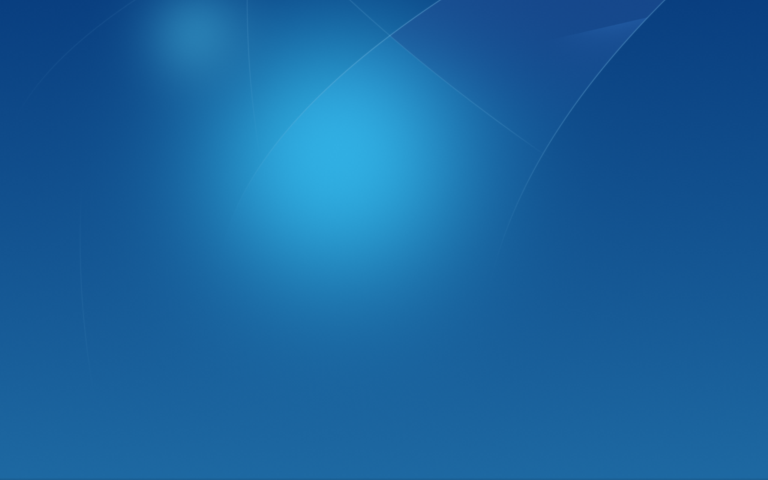
Reproduce this background procedurally as a Shadertoy shader.

```glsl
const vec3 TOP_BLUE = vec3(0.035, 0.245, 0.50);
const vec3 BOTTOM_BLUE = vec3(0.115, 0.41, 0.635);
const vec3 GLOW_CYAN = vec3(0.18, 0.67, 0.87);
const vec3 ORB_CYAN = vec3(0.17, 0.52, 0.72);
const vec3 SAIL_VIOLET = vec3(0.12, 0.29, 0.56);
const vec3 LINE_LIGHT = vec3(0.45, 0.72, 0.88);

// Positions are in canvas heights, with the aspect at 1.6
const vec2 GLOW_CENTER = vec2(0.70, 0.665);
const vec2 ORB_CENTER = vec2(0.41, 0.925);
const float GLOW_RADIUS = 0.292;
const float ORB_RADIUS = 0.105;
const float LINE_WIDTH = 0.0017;
const float GRAIN = 0.004;

// Curves give x = a + b * depth + c * depth^2
const vec3 SAIL_LEFT = vec3(0.917, -1.5, 1.2);
const vec3 SAIL_RIGHT = vec3(1.385, -1.0, 0.65);
const vec3 CROSS_FOLD = vec3(0.729, 1.08, 0.55);
const vec3 INNER_THREAD = vec3(0.515, 0.0, 0.25);
const vec3 OUTER_ARC = vec3(0.281, -1.5, 2.0);
const vec3 LOWER_THREAD = vec3(0.237, -0.28, 0.28);

float hash(vec2 p) {
    return fract(sin(dot(p, vec2(127.1, 311.7))) * 43758.5453);
}

float falloff(vec2 p, float radius, float power) {
    return exp(-pow(length(p) / radius, power));
}

// Approximate signed distance, positive to the right of the curve
float curveDistance(vec2 q, vec3 k) {
    float slope = k.y + 2.0 * k.z * q.y;
    return (q.x - k.x - q.y * (k.y + k.z * q.y)) / sqrt(1.0 + slope * slope);
}

float stroke(float d) {
    return exp(-d * d / (LINE_WIDTH * LINE_WIDTH));
}

float fadeOut(float depth, float start, float end) {
    return 1.0 - smoothstep(start, end, depth);
}

void mainImage(out vec4 fragColor, in vec2 fragCoord) {
    vec2 uv = fragCoord / iResolution.xy;
    vec2 p = uv * vec2(1.6, 1.0);
    float depth = 1.0 - p.y;
    vec2 q = vec2(p.x, depth);
    float edge = 1.0 / iResolution.y;

    // Backdrop and soft lights
    vec3 color = mix(TOP_BLUE, BOTTOM_BLUE, depth);
    color = mix(color, GLOW_CYAN, falloff(p - GLOW_CENTER, GLOW_RADIUS, 2.2));
    color = mix(color, ORB_CYAN, 0.85 * falloff(p - ORB_CENTER, ORB_RADIUS, 2.0));

    // Translucent sail between two curves
    float left = curveDistance(q, SAIL_LEFT);
    float right = curveDistance(q, SAIL_RIGHT);
    float fold = curveDistance(q, CROSS_FOLD);
    float sail = smoothstep(-edge, edge, left) * smoothstep(-edge, edge, -right);
    float upper = smoothstep(-edge, edge, fold);
    color += LINE_LIGHT * 0.035 * sail * fadeOut(depth, 0.1, 0.6);
    color = mix(color, SAIL_VIOLET, 0.5 * sail * upper * fadeOut(depth, 0.0, 0.3));

    // Wisp near the sail tip
    float wisp = depth - 0.083 + 0.23 * (p.x - 1.146);
    float wispSpan = smoothstep(1.12, 1.30, p.x) * sail;
    color += LINE_LIGHT * 0.08 * wispSpan * smoothstep(-edge, edge, wisp)
        * exp(-max(wisp, 0.0) / 0.035);

    // Fine lines
    float lines = 0.30 * stroke(left) * fadeOut(depth, 0.1, 0.5);
    lines += 0.28 * stroke(right) * fadeOut(depth, 0.1, 0.62);
    lines += 0.14 * stroke(fold) * fadeOut(depth, 0.25, 0.34);
    lines += 0.12 * stroke(curveDistance(q, INNER_THREAD)) * fadeOut(depth, 0.1, 0.38);
    lines += 0.06 * stroke(curveDistance(q, OUTER_ARC)) * fadeOut(depth, 0.1, 0.27);
    lines += 0.06 * stroke(curveDistance(q, LOWER_THREAD))
        * smoothstep(0.35, 0.6, depth) * fadeOut(depth, 0.65, 0.85);
    color = mix(color, LINE_LIGHT, lines);

    // Dark lower rim and fine grain against banding
    color *= 1.0 - 0.1 * fadeOut(p.y, 0.0, 0.006);
    color += GRAIN * (hash(floor(uv * vec2(512.0, 320.0))) - 0.5);
    fragColor = vec4(color, 1.0);
}
```
